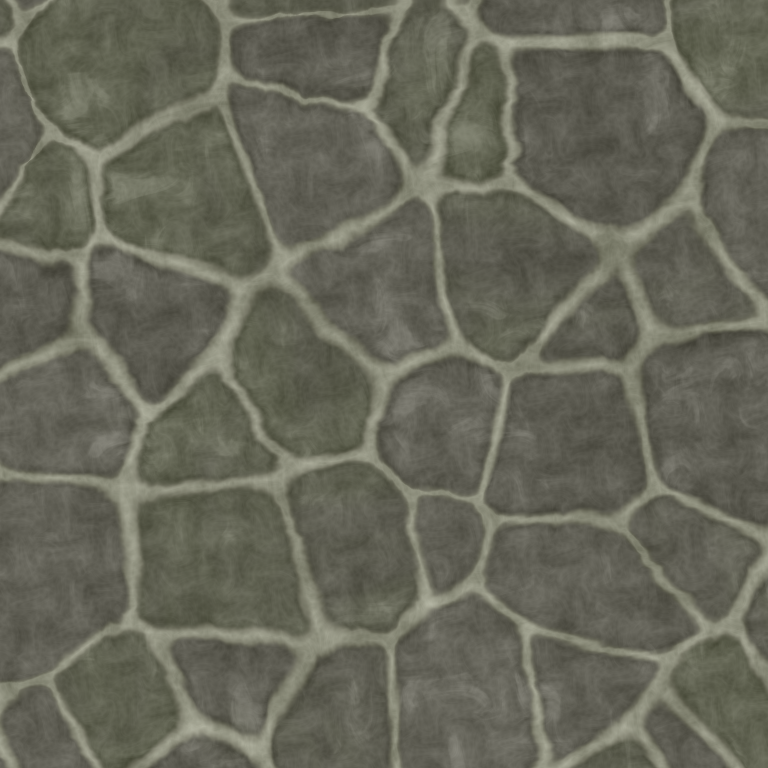
Reproduce this texture procedurally as a WebGL 2 fragment shader.

```glsl
#version 300 es
precision highp float;
// Irregular flagstone paving: grey-green stones set in pale, uneven mortar.

#define STONES 5.9        // grid cells across the canvas
#define SIZE_SPREAD 0.52  // difference between large and small stones
#define JITTER 1.0        // scatter of the stone centres
#define JOINT 0.050       // half width of the mortar, in cells
#define CORNER 24.0       // lower values round the corners more
#define SOFTNESS 0.022    // blur of the stone edge, in cells
#define WOBBLE 0.11       // bend of the stone outlines
#define ROUGHNESS 0.016   // fine raggedness of the outlines
#define MOTTLE 0.055      // strength of the cloudy stain
#define GRAIN 0.085       // strength of the fine speckle

uniform vec2 u_resolution;
out vec4 fragColor;

vec3 hash3(vec2 p) {
  vec3 q = fract(p.xyx * vec3(0.1031, 0.1030, 0.0973));
  q += dot(q, q.yxz + 33.33);
  return fract((q.xxy + q.yzz) * q.zyx);
}

// Layered, rotated and folded sines, roughly -0.6 to 0.6
float ripples(vec2 p) {
  const mat2 turn = mat2(0.8, 0.6, -0.6, 0.8);
  float sum = 0.0, amplitude = 0.5;
  for (int i = 0; i < 5; i++) {
    p = turn * p * 1.8 + 2.7;
    p += 0.7 * sin(p.yx * 1.2);
    sum += amplitude * sin(p.x) * cos(p.y);
    amplitude *= 0.6;
  }
  return sum;
}

// Cellular noise: distance to the closest scattered point, centred on zero
float speckle(vec2 p) {
  vec2 cell = floor(p);
  float closest = 4.0;
  for (int y = -1; y <= 1; y++)
    for (int x = -1; x <= 1; x++) {
      vec2 id = cell + vec2(x, y);
      vec2 offset = id + hash3(id + 57.0).xy - p;
      closest = min(closest, dot(offset, offset));
    }
  return sqrt(closest) - 0.47;
}

// Centre (xy) and size weight (z) of the stone in a grid cell
vec3 stoneSite(vec2 id) {
  vec3 h = hash3(id + 19.0);
  return vec3(id + 0.5 + JITTER * (h.xy - 0.5), SIZE_SPREAD * h.z);
}

float weightedDistance(vec2 p, vec3 site) {
  vec2 d = p - site.xy;
  return dot(d, d) - site.z;
}

// Distance to the rounded stone border; also returns the stone id
float stoneBorder(vec2 p, out vec2 stoneId) {
  vec2 cell = floor(p);
  float nearest = 100.0;
  vec3 own = vec3(0.0);
  for (int y = -2; y <= 2; y++)
    for (int x = -2; x <= 2; x++) {
      vec2 id = cell + vec2(x, y);
      vec3 site = stoneSite(id);
      float d = weightedDistance(p, site);
      if (d < nearest) { nearest = d; own = site; stoneId = id; }
    }
  float crowding = 0.0;
  for (int y = -2; y <= 2; y++)
    for (int x = -2; x <= 2; x++) {
      vec2 id = cell + vec2(x, y);
      if (id == stoneId) continue;
      vec3 site = stoneSite(id);
      float gap = max(distance(site.xy, own.xy), 0.01);
      float d = 0.5 * (weightedDistance(p, site) - nearest) / gap;
      crowding += exp(-CORNER * d);
    }
  return -log(max(crowding, 1e-6)) / CORNER;
}

void main() {
  vec2 uv = gl_FragCoord.xy / u_resolution.y;
  vec2 p = uv * STONES;
  vec2 bend = vec2(ripples(p * 0.9), ripples(p * 0.9 + 31.0));

  // Shared surface texture, from broad to fine
  float cloud = ripples(p * 1.1 + 8.0);
  float blotch = ripples(p * 3.5 + 60.0);
  float fine = ripples(uv * 38.0 + 5.0);
  float grain = 0.7 * fine + 0.5 * speckle(uv * 120.0 + 1.5 * bend);

  vec2 stoneId;
  float border = stoneBorder(p + WOBBLE * bend, stoneId);
  border += ROUGHNESS * (fine + blotch);

  // Stones: each between dark, warm grey and a hint of moss
  vec3 tone = hash3(stoneId + 83.0);
  vec3 stone = mix(vec3(0.358, 0.354, 0.315), vec3(0.398, 0.394, 0.354), tone.x);
  stone = mix(stone, vec3(0.382, 0.391, 0.322), smoothstep(0.4, 1.0, tone.y + 0.3 * cloud));
  stone += MOTTLE * (0.5 * cloud + 0.6 * blotch) + GRAIN * grain;
  stone += 0.05 * smoothstep(0.25, 0.6, 0.6 * cloud + 0.7 * blotch);

  // Mortar: pale narrow ridge with dull, stained flanks
  float halfWidth = JOINT * (1.0 + 0.8 * ripples(p * 0.7 + 17.0) + 0.3 * blotch);
  float ridge = 1.0 - smoothstep(0.1, 1.0, border / halfWidth);
  vec3 mortar = mix(vec3(0.455, 0.455, 0.39), vec3(0.575, 0.58, 0.51), ridge);
  mortar += 0.09 * blotch + 0.04 * cloud + 1.1 * GRAIN * grain;

  // Thin shadow inside the stone rim, then the blended edge
  float soft = max(SOFTNESS, STONES / u_resolution.y);
  float inset = border - halfWidth;
  stone -= 0.06 * (1.0 - smoothstep(0.0, 0.08, inset)) * (0.7 + cloud);
  vec3 colour = mix(mortar, stone, smoothstep(-soft, soft, inset));
  fragColor = vec4(clamp(colour, 0.0, 1.0), 1.0);
}
```
